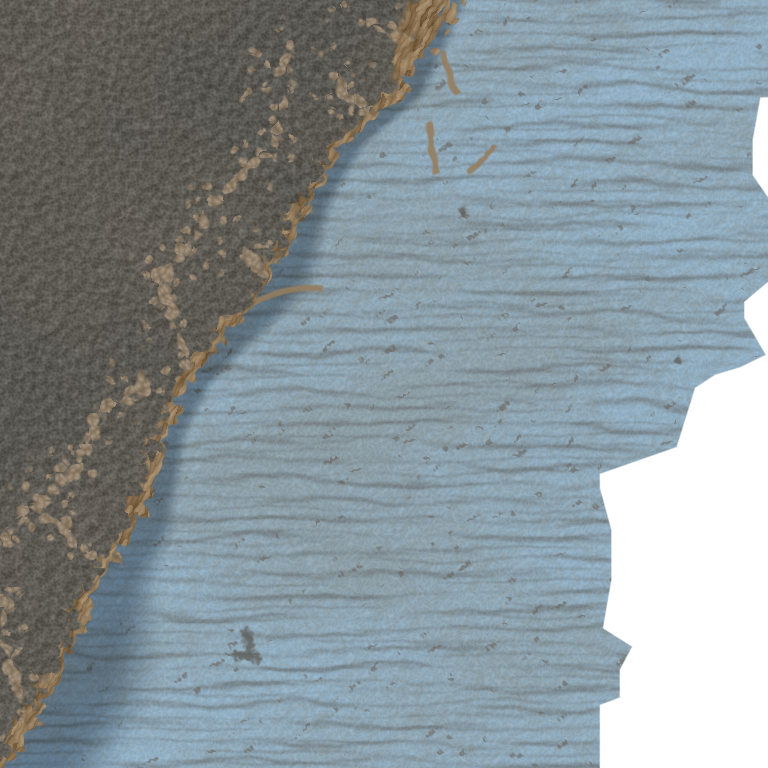
Write a Shadertoy shader that draws this texture.

```glsl
// A worn dark grainy sheet with a frayed tan rim over creased blue paper, torn white at right.
// Outlines are polylines roughened by cellular noise; creases are layered sines;
// fibres and crusts are distances to segments.

float hash(vec2 p) { return fract(sin(dot(p, vec2(127.1, 311.7))) * 43758.5); }

// Cellular noise: distance to the nearest seed and its random id.
vec2 cells(vec2 p) {
  vec2 best = vec2(8., 0.);
  for (int j = -1; j <= 1; j++)
  for (int i = -1; i <= 1; i++) {
    vec2 c = floor(p) + vec2(i, j);
    float d = length(c + vec2(hash(c), hash(c + 37.3)) - p);
    if (d < best.x) best = vec2(d, hash(c + 91.7));
  }
  return best;
}

float segment(vec2 p, vec2 a, vec2 b) {
  vec2 ab = b - a;
  return length(p - a - ab * clamp(dot(p - a, ab) / dot(ab, ab), 0., 1.));
}

// Slow drifting variation, about -1 to 1.
float waves(vec2 p) {
  return .5 * sin(p.x + 1.7 * sin(p.y)) + .3 * sin(2.3 * p.y - 1.3 * p.x + 2.)
       + .2 * sin(4.1 * p.x + 3.3 * p.y);
}

// Horizontal place of the dark sheet's rim at height y.
float rimX(float y) {
  const float x[17] = float[](.01, .05, .081, .107, .134, .182, .204, .216, .247,
    .297, .346, .38, .41, .449, .523, .553, .579);
  float t = clamp(y, 0., .999) * 16.;
  int i = int(t);
  return mix(x[i], x[i + 1], fract(t));
}

// Signed distance to the torn right side, positive on white.
float tear(vec2 p) {
  const vec2 v[23] = vec2[](vec2(1.02,.874), vec2(.99,.873), vec2(.98,.818), vec2(.98,.772),
    vec2(1.,.743), vec2(1.03,.69), vec2(1.,.633), vec2(.969,.607), vec2(.969,.586),
    vec2(.997,.538), vec2(.964,.522), vec2(.931,.512), vec2(.905,.495), vec2(.881,.418),
    vec2(.781,.383), vec2(.781,.365), vec2(.796,.31), vec2(.796,.245), vec2(.785,.182),
    vec2(.823,.158), vec2(.807,.128), vec2(.807,.092), vec2(.781,.082));
  vec2 a = vec2(1.02, 1.1);
  float d = 1., side = -1.;
  for (int i = 0; i < 24; i++) {
    vec2 b = i < 23 ? v[i] : vec2(.781, -.1);
    d = min(d, segment(p, a, b));
    if (p.y <= a.y && p.y > b.y) side = sign(p.x - mix(a.x, b.x, (a.y - p.y) / (a.y - b.y)));
    a = b;
  }
  return d * side;
}

// Distance to the pale crust veins on the dark sheet.
float veins(vec2 p) {
  const vec4 s[12] = vec4[](vec4(.47,.97,.53,.945), vec4(.37,.93,.35,.8), vec4(.35,.8,.28,.735),
    vec4(.28,.735,.21,.635), vec4(.21,.635,.24,.52), vec4(.2,.5,.14,.475),
    vec4(.14,.475,.09,.385), vec4(.09,.385,0.,.29), vec4(.06,.33,.125,.275),
    vec4(0.,.22,.03,.06), vec4(.32,.66,.35,.65), vec4(.44,.9,.47,.85));
  float d = 1.;
  for (int i = 0; i < 12; i++) d = min(d, segment(p, s[i].xy, s[i].zw));
  return d;
}

// Thin wavy creases, fading in and out along their length.
float creases(vec2 p, float count, float seed) {
  float phase = p.y * count + .35 * waves(p * vec2(7., 19.) + seed) + .2 * waves(p * vec2(29., 47.) + seed);
  float fade = smoothstep(-.8, .5, waves(p * vec2(15., 61.) + 2. * seed));
  return pow(.5 + .5 * sin(phase * 6.283), 4.) * fade;
}

vec3 paper(vec2 p, float fromRim) {
  float mottle = cells(p * vec2(60., 95.) + waves(p * 50.)).x - .45;
  vec2 mid = p - .45;
  float dirt = .35 + .35 * waves(p * vec2(9., 14.) + 3.) + .5 * exp(-9. * dot(mid, mid)) + .7 * mottle;
  vec3 col = mix(vec3(.58, .7, .785), vec3(.555, .625, .655), clamp(dirt, 0., 1.));
  float crease = creases(p, 41., 1.) + .6 * creases(p, 63., 5.);
  col = mix(col, vec3(.43, .46, .47), min(.55 * crease, .7));
  col += .07 * (cells(p * 210. + waves(p * 90.)).x - .45);
  // Brown specks of uneven size.
  vec2 speck = cells(p * vec2(46., 58.) + .35 * waves(p * 170.));
  float size = .32 * fract(speck.y * 57.);
  col = mix(col, vec3(.4, .37, .34), .55 * step(.68, speck.y) * smoothstep(size, size - .2, speck.x));
  // Shadow cast by the dark sheet.
  float reach = .03 + .1 * smoothstep(.4, .05, p.y) + .03 * exp(-pow((p.y - .62) * 14., 2.));
  return col * mix(vec3(.66, .69, .72), vec3(1), smoothstep(reach * .4, reach, fromRim));
}

void mainImage(out vec4 fragColor, in vec2 fragCoord) {
  vec2 uv = fragCoord / iResolution.xy;
  float px = 1. / iResolution.y;
  vec2 bent = uv + .003 * vec2(waves(uv * 83.), waves(uv.yx * 97. + 4.));
  vec2 chip = cells(bent * 58.), grain = cells(bent * 135.);
  float fromRim = (uv.x - rimX(uv.y)) * .85;
  vec3 col = paper(uv, fromRim);

  // Loose fibres and stains.
  float fibre = min(segment(bent, vec2(.56, .837), vec2(.567, .775)), segment(bent, vec2(.613, .776), vec2(.643, .808)));
  fibre = min(fibre, segment(bent, vec2(.575, .93), vec2(.593, .88)));
  fibre = min(fibre, max(abs(uv.y - .625 + 3.5 * pow(uv.x - .405, 2.)), abs(uv.x - .375) - .041));
  float stain = min(segment(bent, vec2(.307, .148), vec2(.335, .142)), segment(bent, vec2(.321, .178), vec2(.326, .15)));
  stain = min(stain, min(length(bent - vec2(.602, .722)), length(bent - vec2(.882, .531))));
  col = mix(col, vec3(.36, .35, .33), .75 * smoothstep(.009, .002, stain + .006 * (grain.x - .4)));
  col = mix(col, vec3(.58, .49, .37), .9 * smoothstep(.006, .002, fibre));

  // Dark sheet: embossed pebbles.
  float relief = cells(bent * 72.).x - cells((bent + vec2(-.003, .004)) * 72.).x;
  vec3 sheet = vec3(.365, .355, .33) + .018 * waves(uv * 9.) * vec3(1., .7, .5);
  sheet += .1 * relief + .05 * (.42 - grain.x) + .03 * (grain.y - .5) + .1 * (cells(uv * 230.).x - .45);

  // Lacy pale crust and loose crumbs.
  float vein = veins(uv + .011 * vec2(waves(uv * 47.), waves(uv.yx * 59. + 4.)));
  float crust = smoothstep(.004, -.003, vein - .016 + .017 * chip.x + .014 * (chip.y - .2));
  crust = max(crust, step(.72, chip.y) * smoothstep(.055, .03, vein) * smoothstep(.36, .16, chip.x + .3 * (grain.y - .5)));
  sheet = mix(sheet, vec3(.6, .53, .44) + .22 * (.4 - grain.x), .88 * crust);

  // Frayed rim, fibrous toward the top.
  vec2 strand = cells(vec2(dot(bent, vec2(148., -83.)), dot(bent, vec2(22., 39.))));
  float rough = fromRim + .018 * (chip.x - .45) + .006 * waves(uv * 53.);
  float width = .018 + .026 * smoothstep(.83, .97, uv.y);
  float fray = smoothstep(-width, -width * .6, rough + .018 * (chip.y - .6));
  sheet = mix(sheet, vec3(.55, .44, .3) + .2 * (strand.y - strand.x), .85 * fray);
  float tuft = .03 * smoothstep(.88, 1., uv.y) * strand.y;
  col = mix(col, sheet, smoothstep(1.5 * px, -1.5 * px, rough - tuft));

  // White beyond the tear.
  fragColor = vec4(mix(col, vec3(1), smoothstep(-px, px, tear(uv))), 1.);
}
```
